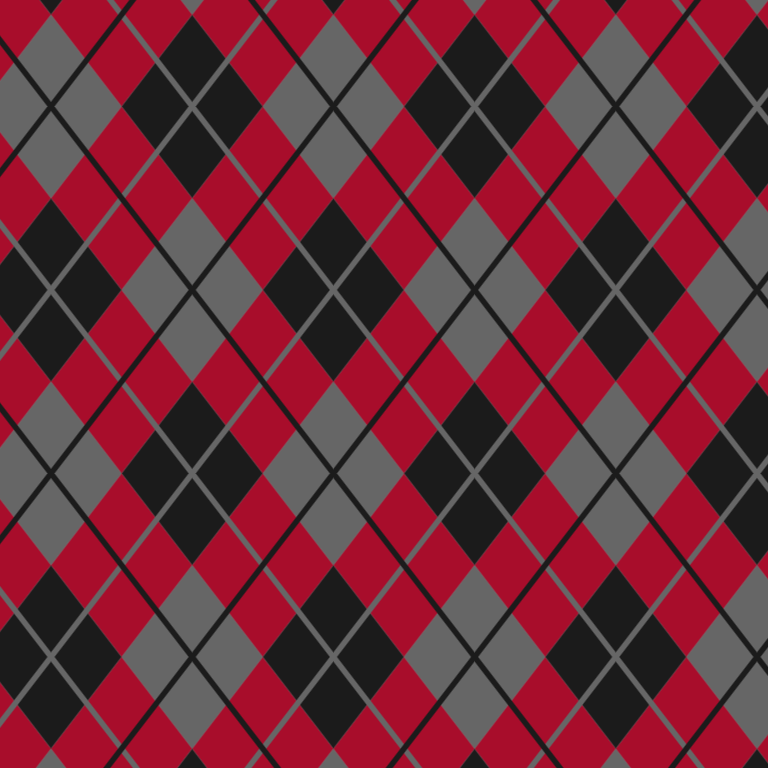
Give the GLSL for this pattern, as a three.js fragment shader.

```glsl
// Argyle: red, grey and black diamonds crossed by thin diagonal stripes.
// The plane is sheared onto two diagonal axes, where diamonds become unit
// squares picked by parity and the stripes run along whole numbers.
varying vec2 vUv;

const vec2 PITCH = vec2(0.18385, 0.23893);   // spacing of diamond centres
const vec2 CENTRE = vec2(0.0664, 0.8614);    // centre of one grey diamond
const float STRIPE_WIDTH = 0.0073;
const float SEAM_WIDTH = 0.0013;
const float SEAM_STRENGTH = 0.3;
const float SOFTNESS = 1.0 / 512.0;          // width of a smoothed edge

const vec3 RED = vec3(0.66, 0.05, 0.17);
const vec3 BLACK = vec3(0.106);
const vec3 GREY = vec3(0.40);
const vec3 SEAM = vec3(0.50);

// Share of a soft edge covered: 1 where dist is below limit, 0 above
float coverage(float dist, float limit) {
  return clamp((limit - dist) / SOFTNESS + 0.5, 0.0, 1.0);
}

// Coverage by a line of the given width on either diagonal axis
float lines(vec2 dist, float width) {
  return max(coverage(dist.x, 0.5 * width), coverage(dist.y, 0.5 * width));
}

// Distance from each coordinate to its nearest even number, 0 to 1
vec2 distanceToEven(vec2 axes) {
  return abs(mod(axes + 1.0, 2.0) - 1.0);
}

// Grey where both axes are even, black where both are odd, red between
vec3 diamonds(vec2 toEven, float scale) {
  float evenX = coverage((toEven.x - 0.5) * scale, 0.0);
  float evenY = coverage((toEven.y - 0.5) * scale, 0.0);
  return mix(mix(BLACK, RED, evenX), mix(RED, GREY, evenX), evenY);
}

void main() {
  // Diagonal axes, and the canvas length of one unit along them
  vec2 cell = (vUv - CENTRE) / PITCH;
  vec2 toEven = distanceToEven(vec2(cell.x + cell.y, cell.x - cell.y));
  float scale = 1.0 / length(1.0 / PITCH);

  // Diamonds with a faint hairline seam where they meet
  vec3 color = diamonds(toEven, scale);
  float seam = lines(abs(toEven - 0.5) * scale, SEAM_WIDTH);
  color = mix(color, SEAM, SEAM_STRENGTH * seam);

  // Grey stripes through black diamonds, then black ones through grey
  color = mix(color, GREY, lines((1.0 - toEven) * scale, STRIPE_WIDTH));
  color = mix(color, BLACK, lines(toEven * scale, STRIPE_WIDTH));

  gl_FragColor = vec4(color, 1.0);
}
```
